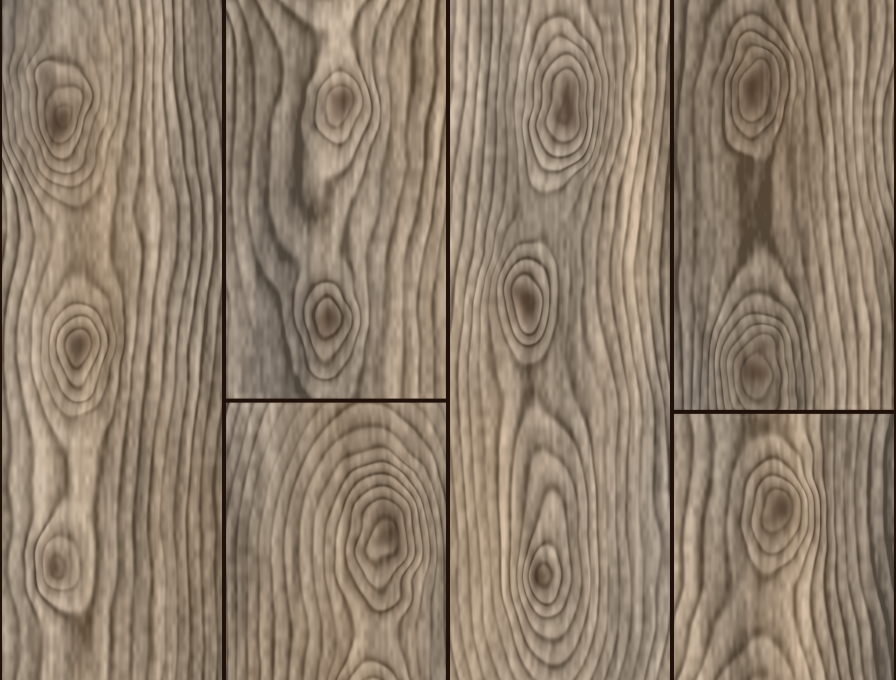
This texture is drawn by a Shadertoy shader. Its source:

```glsl
const vec2 FLOOR_SIZE = vec2(4.0, 3.03);   // canvas size in plank widths
const float JOINT_Y = 1.245;               // end joint of the first cut column
const float JOINT_STEP = 0.025;            // joint drop per column
const float SEAM_HALF = 0.009;
const float RING_COUNT = 21.0;             // growth rings per plank width
const float RING_CONTRAST = 0.46;
const float STREAK_CONTRAST = 0.85;
const float FIBRE_CONTRAST = 0.50;
const float KNOT_SPACING = 1.05;
const float KNOT_CHANCE = 0.72;
const vec3 DARK_WOOD = vec3(0.33, 0.275, 0.215);
const vec3 PALE_WOOD = vec3(0.78, 0.71, 0.63);
const vec3 KNOT_BROWN = vec3(0.27, 0.20, 0.145);
const vec3 SEAM_COLOR = vec3(0.12, 0.065, 0.04);
const vec3 WARM_SHIFT = vec3(0.05, 0.005, -0.045);
const float TAU = 6.28318;

float hash(vec2 p) {
    vec3 q = fract(p.xyx * 0.1031);
    q += dot(q, q.yzx + 33.33);
    return fract((q.x + q.y) * q.z);
}

float noise(vec2 p) {
    vec2 cell = floor(p), f = fract(p);
    f = f * f * (3.0 - 2.0 * f);
    float low = mix(hash(cell), hash(cell + vec2(1, 0)), f.x);
    float high = mix(hash(cell + vec2(0, 1)), hash(cell + vec2(1, 1)), f.x);
    return mix(low, high, f.y);
}

// Ring height field in x, knot darkness in y
vec2 growth(vec2 q, float seed) {
    vec2 shift = vec2(seed * 57.0, seed * 91.0);
    float pith = mix(0.28, 0.75, hash(shift + 3.0));
    float wander = 0.16 * (noise(vec2(q.y * 0.8, 7.0) + shift) - 0.5);
    float depth = 0.08 + 0.55 * noise(vec2(q.y * 0.75, 19.0) + shift);
    float height = length(vec2(q.x - pith - wander, depth));
    height += 0.09 * (noise(q * vec2(3.0, 1.6) + shift) - 0.5);
    height += 0.018 * (noise(q * vec2(9.0, 5.0) + shift) - 0.5);

    // Each knot swells the rings into closed loops
    float knot = 0.0;
    float row = floor(q.y / KNOT_SPACING);
    for (int i = -1; i <= 1; i++) {
        vec2 id = vec2(row + float(i), 41.0) + floor(shift);
        float present = step(hash(id), KNOT_CHANCE);
        float size = mix(0.08, 0.17, hash(id + 5.0));
        vec2 center = vec2(pith + 0.3 * (hash(id + 11.0) - 0.5),
                           (row + float(i) + mix(0.25, 0.75, hash(id + 23.0))) * KNOT_SPACING);
        vec2 d = (q - center) * vec2(1.0, 0.65) / size;
        d += 0.35 * (vec2(noise(q * 9.0 + shift), noise(q * 9.0 + shift + 31.0)) - 0.5);
        float r2 = dot(d, d);
        height -= present * 1.3 * size * exp(-r2 * 0.8);
        knot += present * (0.75 * exp(-r2 * 7.0) + 0.25 * exp(-r2 * 1.3));
    }
    return vec2(height, min(knot, 1.0));
}

vec3 wood(vec2 q, float seed) {
    vec2 shift = vec2(seed * 113.0, seed * 71.0);
    vec2 field = growth(q, seed);
    float phase = field.x * RING_COUNT;

    // Late-wood lines, uneven in strength and softened where crowded
    float line = 0.5 + 0.5 * sin(TAU * phase + 0.7 * sin(TAU * phase));
    line *= line;
    float strength = 0.35 + 1.3 * noise(vec2(phase * 0.7, q.y * 0.8) + shift);
    strength *= clamp(1.3 - 1.3 * fwidth(phase), 0.0, 1.0);

    // Broad streaks, long fibres and short pores
    vec2 grain = vec2(q.x + 0.25 * field.x, q.y);
    float streak = 0.7 * noise(grain * vec2(3.6, 0.35) + shift)
                 + 0.3 * noise(grain * vec2(11.0, 0.6) + shift);
    float fibre = 0.6 * noise(grain * vec2(34.0, 1.7) + shift)
                + 0.4 * noise(grain * vec2(66.0, 6.0) + shift);
    float pore = noise(q * vec2(62.0, 24.0) + shift);

    float tone = 0.51 + 0.10 * (seed - 0.5);
    tone += STREAK_CONTRAST * (streak - 0.5);
    tone += RING_CONTRAST * strength * (0.375 - line);
    tone += FIBRE_CONTRAST * (fibre - 0.5) + 0.26 * (pore - 0.5);
    vec3 color = mix(DARK_WOOD, PALE_WOOD, clamp(tone, 0.0, 1.08));

    // Grey stain in dark streaks, tan in pale ones
    float warmth = 0.7 * (noise(q * vec2(2.5, 0.7) + shift + 47.0) - 0.5)
                 + 0.9 * (streak - 0.5);
    color += WARM_SHIFT * warmth;
    return mix(color, KNOT_BROWN * (0.75 + 0.6 * fibre), 0.75 * field.y);
}

void mainImage(out vec4 fragColor, in vec2 fragCoord) {
    vec2 p = fragCoord / iResolution.xy * FLOOR_SIZE;
    float column = floor(p.x);
    vec2 q = vec2(fract(p.x), p.y);

    // Every second column is cut by an end joint
    float isCut = mod(column, 2.0);
    float joint = JOINT_Y - JOINT_STEP * (column - 1.0);
    float upper = isCut * step(joint, p.y);
    float seed = hash(vec2(column * 7.0 + 2.0, upper * 13.0 + 5.0));
    vec3 color = wood(q, seed);

    // Seams with a faint worn bevel
    float side = min(q.x, 1.0 - q.x);
    float end = mix(1.0, abs(p.y - joint), isCut);
    float edge = min(side, end);
    float pixel = FLOOR_SIZE.x / iResolution.x;
    float bevel = exp(-pow((edge - 2.6 * SEAM_HALF) / SEAM_HALF, 2.0));
    color += 0.06 * bevel * (noise(p * vec2(9.0, 5.0)) - 0.25);
    float seam = 1.0 - smoothstep(SEAM_HALF - 0.6 * pixel, SEAM_HALF + 0.6 * pixel, edge);
    color = mix(color, SEAM_COLOR, seam);
    fragColor = vec4(color, 1.0);
}
```
